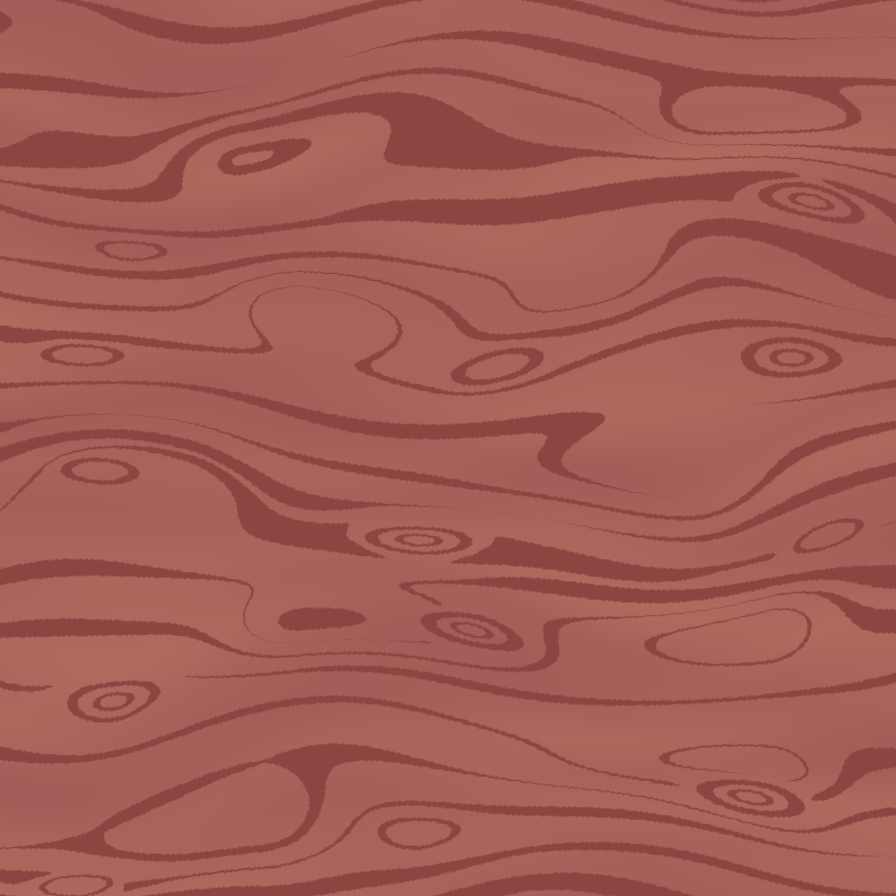
This texture is drawn by a three.js fragment shader. Its source:

```glsl
varying vec2 vUv;

#define BASE vec3(0.645, 0.363, 0.345)
#define WARM vec3(0.692, 0.415, 0.368)
#define DARK vec3(0.550, 0.275, 0.260)
#define LINES 19.0
#define LINE_WIDTH 0.085
#define EDGE 0.0013
#define KNOT_CELL vec2(0.34, 0.165)
#define KNOT_SIZE vec2(0.043, 0.0145)
#define EDDY_CELL vec2(0.5, 0.19)
#define EDDY_HEIGHT 0.042

vec2 hash2(vec2 cell) {
  vec2 s = vec2(dot(cell, vec2(127.1, 311.7)), dot(cell, vec2(269.5, 183.3)));
  return fract(sin(s) * 43758.545);
}

// Gentle waves that bend every board line
vec2 bend(vec2 p) {
  p.y += 0.026 * sin(p.x * 6.3 + p.y * 7.0 + 0.8);
  p.y += 0.011 * sin(p.x * 13.0 - p.y * 11.0 + 2.0);
  return p;
}

// Height field whose contours are the grain; lopsided bumps fold it into loops
float grainField(vec2 p) {
  float height = p.y * LINES;
  vec2 home = floor(p / EDDY_CELL);
  for (int j = -1; j <= 1; j++) {
    for (int i = -1; i <= 1; i++) {
      vec2 cell = home + vec2(float(i), float(j));
      vec2 rnd = hash2(cell + 17.0);
      vec2 kind = hash2(cell + 41.0);
      vec2 d = p - (cell + 0.25 + 0.5 * rnd) * EDDY_CELL;
      d.x *= kind.x < 0.5 ? -1.0 : 1.0;
      d /= vec2(d.x < 0.0 ? 0.075 : 0.21, EDDY_HEIGHT);
      float lift = (kind.y < 0.5 ? -1.0 : 1.0) * mix(1.3, 2.4, rnd.x);
      height += lift * exp(-dot(d, d));
    }
  }
  return height;
}

// Positive inside dark strokes, negative on bare wood
float ink(vec2 p) {
  vec2 w = bend(p);
  vec2 home = floor(w / KNOT_CELL);
  float nearest = 9.0;
  float rings = -1.0;
  float parting = 0.0;

  // Knots: oval rings that push the grain apart
  for (int j = -1; j <= 1; j++) {
    for (int i = -1; i <= 1; i++) {
      vec2 cell = home + vec2(float(i), float(j));
      vec2 rnd = hash2(cell);
      vec2 kind = hash2(cell + 73.0);
      if (kind.x < 0.22) continue;
      vec2 d = w - (cell + 0.25 + 0.5 * rnd) * KNOT_CELL;
      vec2 e = d / (KNOT_SIZE * mix(0.8, 1.25, kind.y));
      float r = length(e) + 0.06 * sin(e.x * 2.6 + rnd.x * 6.0) * e.y;
      nearest = min(nearest, r);
      parting += d.y * exp(-dot(e, e) / 3.5);
      rings = max(rings, mix(0.10, 0.19, rnd.y) - abs(r - 1.0));
      if (kind.y > 0.55) rings = max(rings, 0.09 - abs(r - 0.42));
    }
  }

  // Grain lines swell, thin out and taper beside knots
  float height = grainField(w - vec2(0.0, parting));
  float width = LINE_WIDTH + 0.055 * sin(height * 2.3 + p.x * 7.0)
    + 0.045 * sin(height * 1.1 - p.x * 11.0 + 1.7);
  width += 0.2 * smoothstep(0.75, 1.0, sin(height * 0.83 + p.x * 2.2 + 0.6));
  width = mix(-0.12, width, smoothstep(1.15, 1.9, nearest));
  float lines = width - abs(fract(height) - 0.5);
  return max(lines, rings);
}

void main() {
  // Slightly ragged brush edge
  vec2 p = vUv;
  p.y += 0.0006 * sin(p.x * 640.0 + 3.0 * sin(p.x * 170.0 + p.y * 240.0));
  p.x += 0.0006 * sin(p.y * 590.0 + 3.0 * sin(p.y * 190.0 - p.x * 130.0));

  // Stroke distance in canvas units from the slope of the ink value
  float value = ink(p);
  float h = 0.0007;
  vec2 slope = vec2(ink(p + vec2(h, 0.0)), ink(p + vec2(0.0, h))) - value;
  float dist = value * h / max(length(slope), h);
  float stroke = smoothstep(-EDGE, EDGE, dist);

  // Soft long patches of warmer wood
  vec2 w = bend(vUv);
  float tone = 0.42 + 0.26 * sin(w.y * 24.0 + 1.8 * sin(w.x * 5.0 + w.y * 6.0))
    + 0.2 * sin(w.x * 8.0 - w.y * 15.0 + 2.0 * sin(w.y * 19.0))
    + 0.08 * sin(w.y * 71.0 + 2.0 * sin(w.x * 11.0));
  vec3 wood = mix(BASE, WARM, clamp(tone, 0.0, 1.0));
  gl_FragColor = vec4(mix(wood, DARK, stroke), 1.0);
}
```
